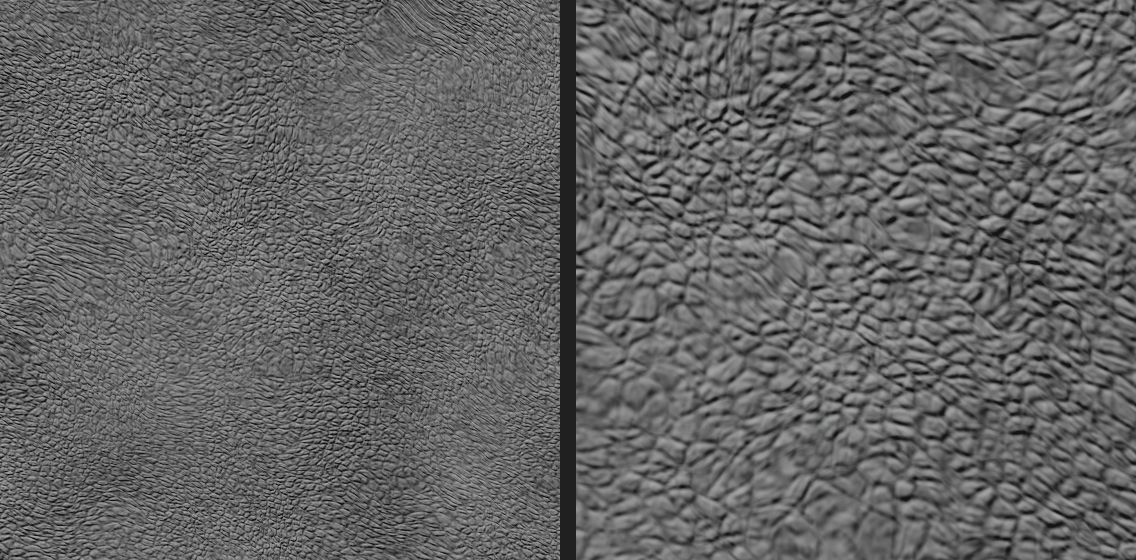
Left, the full canvas; right, a detail of the centre.
Write a WebGL 2 fragment shader that draws this texture.

```glsl
#version 300 es
precision highp float;
// Grey pebbled leather: two layers of warped, flattened Voronoi cells form
// a height field, which is lit from the upper left by its slope, with dark
// creases, fine pore noise and broad patches of varying depth.

uniform vec2 u_resolution;
out vec4 fragColor;

const vec2 GRAIN_COUNT = vec2(60.0, 94.0);
const vec2 LIGHT_DIR = vec2(-0.38, 0.92);
const float LIGHT_STEP = 0.003;

float hash(vec2 p) {
    return fract(sin(dot(p, vec2(127.1, 311.7))) * 43758.545);
}

vec2 hash2(vec2 p) {
    return vec2(hash(p), hash(p + vec2(37.3, 17.9)));
}

// Smooth value noise in 0..1
float noise(vec2 p) {
    vec2 cell = floor(p);
    vec2 f = fract(p);
    f = f * f * (3.0 - 2.0 * f);
    float low = mix(hash(cell), hash(cell + vec2(1.0, 0.0)), f.x);
    float high = mix(hash(cell + vec2(0.0, 1.0)), hash(cell + 1.0), f.x);
    return mix(low, high, f.y);
}

float fbm(vec2 p) {
    float sum = 0.0;
    float weight = 0.5;
    for (int i = 0; i < 4; i++) {
        sum += weight * noise(p);
        p = p * 2.03 + vec2(5.2, 1.3);
        weight *= 0.5;
    }
    return sum;
}

// Rounded pebble: 0 in the creases between cells, 1 on the plateau
float pebble(vec2 p, float creaseWidth) {
    vec2 cell = floor(p);
    vec2 f = fract(p);
    float nearest = 8.0;
    float second = 8.0;
    for (int y = -1; y <= 1; y++) {
        for (int x = -1; x <= 1; x++) {
            vec2 offset = vec2(x, y);
            float d = length(offset + hash2(cell + offset) - f);
            second = min(second, max(nearest, d));
            nearest = min(nearest, d);
        }
    }
    return smoothstep(0.0, creaseWidth, second - nearest);
}

// Bends the grain so that its rows drift and swirl
vec2 warp(vec2 p) {
    vec2 broad = vec2(noise(p * 3.5 + 11.0), noise(p * 3.0 + 23.0)) - 0.5;
    vec2 middle = vec2(noise(p * 11.0 + 41.0), noise(p * 10.0 + 57.0)) - 0.5;
    vec2 small = vec2(noise(p * 48.0 + 3.0), noise(p * 48.0 + 71.0)) - 0.5;
    vec2 bent = p + 0.15 * broad + 0.035 * middle + 0.007 * small;
    return bent + vec2(0.0, 0.22 * p.x);
}

float leatherHeight(vec2 p) {
    vec2 q = warp(p) * GRAIN_COUNT;
    float coarse = pebble(q, 0.55);
    float fine = pebble(q * vec2(1.7, 1.5) + 19.0, 0.6);
    float wrinkle = noise(q * vec2(0.8, 1.3) + 7.0);
    return 0.68 * coarse + 0.3 * fine + 0.45 * wrinkle;
}

void main() {
    vec2 p = gl_FragCoord.xy / min(u_resolution.x, u_resolution.y);

    // Slope towards the light and depth of the creases
    float height = leatherHeight(p);
    float slope = height - leatherHeight(p + LIGHT_DIR * LIGHT_STEP);
    float crease = height - 0.72;

    // Broad patches and fine pores
    float patches = fbm(p * 6.0 + 31.0) - 0.47;
    float relief = 1.0 - 0.9 * (fbm(p * 5.0 + 83.0) - 0.47);
    float pores = noise(p * 230.0) + noise(p * 310.0 + 9.0) - 1.0;

    // Soft highlights, deep shadows
    float shade = relief * (0.25 * slope + 0.13 * crease);
    shade += 0.1 * pores + 0.14 * patches;
    shade = clamp(shade, -0.4, 0.4);
    float tone = clamp(0.407 + shade - 0.9 * shade * shade, 0.08, 0.68);

    vec3 tint = vec3(0.994, 1.004, 0.996);
    fragColor = vec4(tone * tint, 1.0);
}
```
